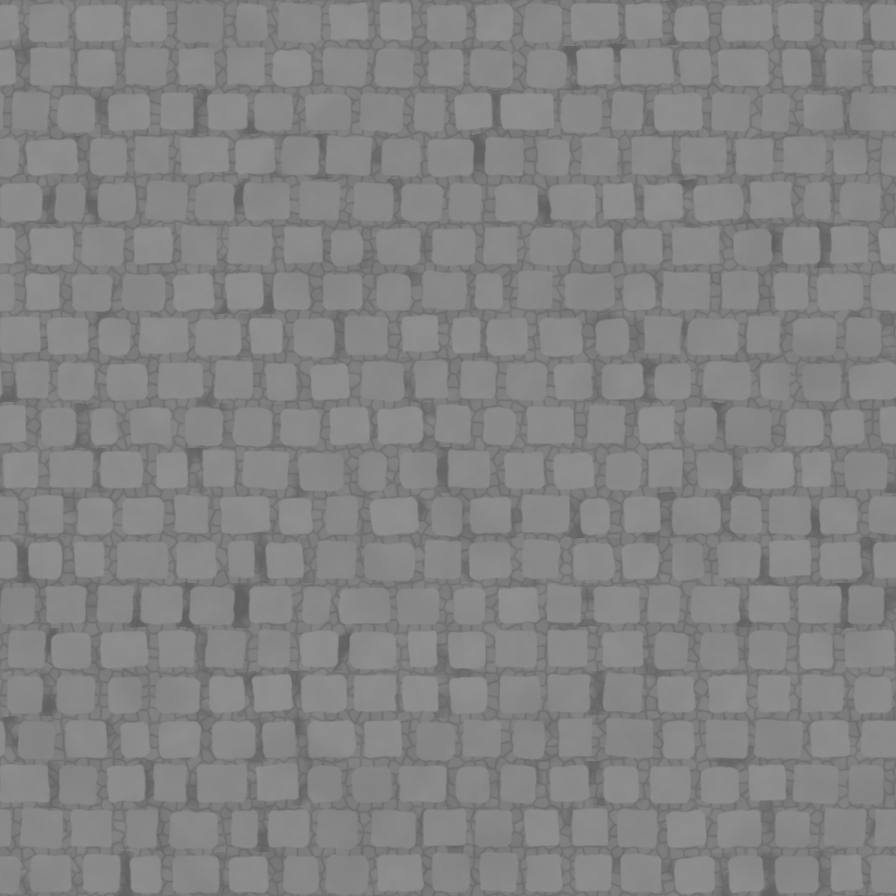
Write a WebGL 1 fragment shader that draws this texture.

```glsl
precision highp float;
// Worn grey cobblestone paving: staggered rows of squarish setts with pebble-filled joints.

uniform vec2 u_resolution;

const vec2 GRID = vec2(18.0, 20.0);    // setts across, rows up
const float SEAM_JITTER = 0.13;        // sideways shift of a seam, in setts
const float GAP_MIN = 0.065;           // half width of a seam, in setts
const float GAP_MAX = 0.155;
const float HALF_HEIGHT = 0.0214;      // sett half height, in canvas units
const float CORNER = 0.0065;
const float TILT = 0.05;
const float EDGE_SOFTNESS = 0.0016;
const float PEBBLES = 72.0;            // joint pebbles across the canvas
const float STONE_GREY = 0.543;
const float PEBBLE_GREY = 0.497;
const float CRACK_GREY = 0.447;
const float HOLE_GREY = 0.365;

vec2 hash2(vec2 p) {
  vec2 q = vec2(dot(p, vec2(127.1, 311.7)), dot(p, vec2(269.5, 183.3)));
  return fract(sin(q) * 43758.55);
}

float gradientDot(vec2 cell, vec2 offset, float period) {
  return dot(hash2(mod(cell, period) + period) * 2.0 - 1.0, offset);
}

// Tiling gradient noise, roughly -0.7 to 0.7
float noise(vec2 uv, float period) {
  vec2 p = uv * period;
  vec2 i = floor(p);
  vec2 f = p - i;
  vec2 w = f * f * f * (f * (f * 6.0 - 15.0) + 10.0);
  vec2 e = vec2(1.0, 0.0);
  float low = mix(gradientDot(i, f, period), gradientDot(i + e, f - e, period), w.x);
  float high = mix(gradientDot(i + e.yx, f - e.yx, period),
                   gradientDot(i + 1.0, f - 1.0, period), w.x);
  return mix(low, high, w.y);
}

// Seam to the left of a sett: x = position, y = half gap, z = depth
vec3 seam(float id, float row) {
  vec2 key = vec2(mod(id, GRID.x), row);
  vec2 h = hash2(key + 31.0);
  float depth = smoothstep(0.5, 1.0, hash2(key + 67.0).x);
  return vec3(id + (h.x * 2.0 - 1.0) * SEAM_JITTER, mix(GAP_MIN, GAP_MAX, h.y), depth);
}

float roundedBox(vec2 p, vec2 halfSize, float radius) {
  vec2 q = abs(p) - halfSize + radius;
  return length(max(q, 0.0)) + min(max(q.x, q.y), 0.0) - radius;
}

// Pebble cells: x = distance to the border, y = random tone
vec2 pebbles(vec2 uv) {
  vec2 p = uv * PEBBLES;
  vec2 i = floor(p);
  float nearest = 8.0;
  float second = 8.0;
  float tone = 0.0;
  for (int y = -1; y <= 1; y++) {
    for (int x = -1; x <= 1; x++) {
      vec2 cell = i + vec2(float(x), float(y));
      vec2 h = hash2(mod(cell, PEBBLES) + 11.0);
      float d = length(cell + 0.15 + 0.7 * h - p);
      if (d < nearest) {
        second = nearest;
        nearest = d;
        tone = fract(h.x * 7.0 + h.y * 3.0);
      } else {
        second = min(second, d);
      }
    }
  }
  return vec2(second - nearest, tone);
}

void main() {
  vec2 uv = gl_FragCoord.xy / u_resolution;

  // Uneven laying and chipped outlines
  vec2 p = uv;
  p.y += 0.0025 * noise(uv, 7.0);
  p += 0.0028 * vec2(noise(uv, 43.0), noise(uv + 0.37, 43.0));
  p += 0.0012 * vec2(noise(uv, 110.0), noise(uv + 0.61, 110.0));

  // Nearest sett in this row, and the depth of the nearby seam
  float row = floor(p.y * GRID.y);
  float wrappedRow = mod(row, GRID.y);
  float shift = 0.5 * mod(wrappedRow, 2.0) + 0.6 * hash2(vec2(wrappedRow, 5.0)).x;
  float x = p.x * GRID.x + shift;
  float column = floor(x);
  float dist = 1.0;
  float depth = 0.0;
  vec2 traits = vec2(0.5);
  for (int j = -1; j <= 1; j++) {
    float id = column + float(j);
    vec3 left = seam(id, wrappedRow);
    vec3 right = seam(id + 1.0, wrappedRow);
    vec2 h = hash2(vec2(mod(id, GRID.x), wrappedRow) + 3.0);
    float start = left.x + left.y;
    float end = right.x - right.y;
    vec2 q = vec2((x - 0.5 * (start + end)) / GRID.x, p.y - (row + 0.5) / GRID.y);
    q.y += (h.y - 0.5) * 0.003;
    q += TILT * (h.x * 2.0 - 1.0) * vec2(q.y, -q.x);
    vec2 halfSize = vec2(0.5 * (end - start) / GRID.x, HALF_HEIGHT - 0.0015 * h.x);
    float d = roundedBox(q, halfSize, CORNER * (0.5 + h.y));
    if (d < dist) { dist = d; traits = h; }
    depth = max(depth, left.z * smoothstep(0.28, 0.1, abs(x - left.x)));
  }

  // Joint filling with cracks and dark holes
  vec2 pebble = pebbles(uv + 0.003 * vec2(noise(uv, 60.0), noise(uv + 0.2, 60.0)));
  float joint = mix(CRACK_GREY, PEBBLE_GREY, smoothstep(0.0, 0.35, pebble.x));
  joint += 0.028 * (pebble.y - 0.5) + 0.03 * noise(uv, 30.0);
  joint -= 0.015 * exp(-max(dist, 0.0) / 0.002);
  float hole = depth * smoothstep(-0.25, 0.3, noise(uv + 0.13, 34.0));
  hole = max(hole, 0.7 * smoothstep(0.22, 0.5, noise(uv + 0.47, 23.0)));
  joint = mix(joint, HOLE_GREY, 0.85 * hole);

  // Sett faces, some of them dulled by dust
  float stone = STONE_GREY + 0.024 * (traits.x - 0.5) + 0.018 * noise(uv, 37.0);
  stone += 0.01 * noise(uv + 0.3, 120.0);
  float dust = smoothstep(0.1, 0.5, noise(uv, 11.0) + 0.3 * (traits.y - 0.3));
  stone = mix(stone, PEBBLE_GREY + 0.012, 0.65 * dust);

  float softness = max(EDGE_SOFTNESS, 0.75 / u_resolution.x);
  float face = smoothstep(softness, -softness, dist);
  float grey = mix(joint, stone, face) + 0.016 * noise(uv, 5.0);
  gl_FragColor = vec4(vec3(grey), 1.0);
}
```
